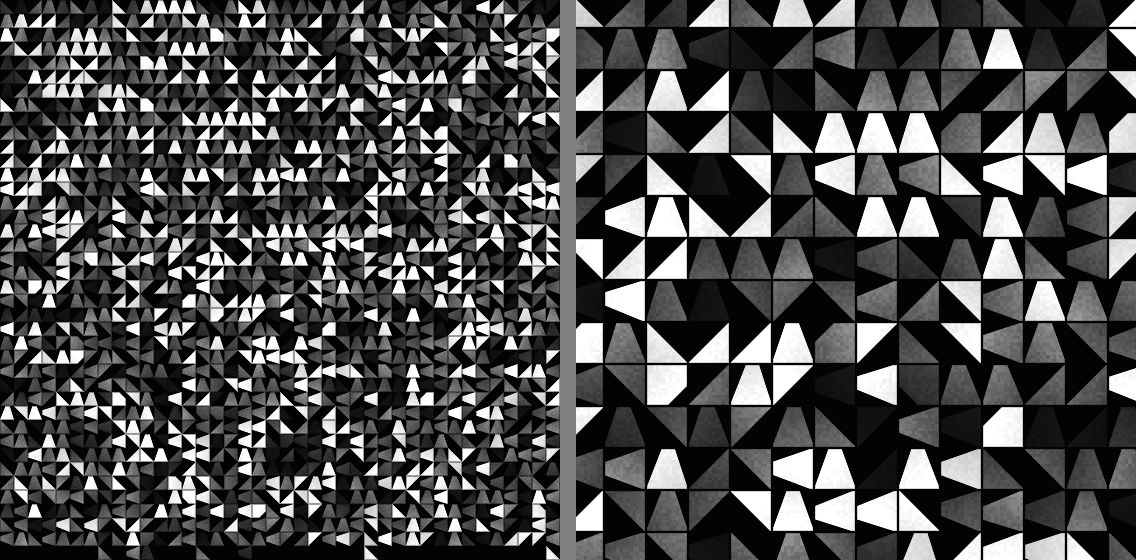
Left: the whole. Right: its middle third, enlarged.
Give the GLSL for this pattern, as a WebGL 2 fragment shader.

```glsl
#version 300 es
precision highp float;
// Draws a 40 by 40 grid of white and grey triangles and blunt wedges on black.

uniform vec2 u_resolution;
out vec4 fragColor;

const float CELLS = 40.0;
const float LINE_HALF_WIDTH = 0.03;
const float GRAIN_CELLS = 512.0;
const vec3 BACKGROUND = vec3(0.012);

float hash(vec2 p, float seed) {
    vec3 q = fract(vec3(p.xyx) * vec3(0.1031, 0.1030, 0.0973) + seed * 0.137);
    q += dot(q, q.yzx + 33.33);
    return fract((q.x + q.y) * q.z);
}

// Slow layered sines that gather bright cells into loose groups.
float clusterField(vec2 id) {
    return (sin(id.x * 0.71 + 2.0 * sin(id.y * 0.83))
          + sin(id.y * 1.37 - id.x * 0.29 + 1.7)
          + sin(id.x * 0.37 + id.y * 0.53)) / 3.0;
}

// Signed distances, positive inside, for p in the unit cell.
float wedge(vec2 p, float apexX) {
    float center = mix(0.5, apexX, p.y);
    float side = (0.51 - 0.36 * p.y - abs(p.x - center)) * 0.94;
    float roundTop = 1.06 - p.y - 1.6 * (p.x - apexX) * (p.x - apexX);
    return min(side, roundTop);
}

float cornerCut(vec2 p, float size) {
    return (size - p.x - p.y) * 0.7071;
}

float cellFrame(vec2 p) {
    vec2 edge = min(p, 1.0 - p);
    return min(edge.x, edge.y) - LINE_HALF_WIDTH;
}

// Chooses a wedge or a half square; sideways shapes are rarer at upper left.
float cellShape(vec2 p, vec2 id) {
    vec2 place = id / CELLS;
    float mixed = 1.0 - smoothstep(0.25, 0.5, 1.0 - place.x)
                      * smoothstep(0.5, 0.75, place.y);
    float kind = hash(id, 1.0);
    float turn = hash(id, 2.0);
    float apexX = 0.5 + 0.12 * (hash(id, 3.0) - 0.5);
    if (kind < 0.52) {
        vec2 q = turn < 0.5 * mixed ? vec2(p.y, 1.0 - p.x) : p;
        return wedge(q, apexX);
    }
    vec2 q = p;
    if (turn < 0.5) q.x = 1.0 - q.x;
    if (hash(id, 4.0) < 0.45 * mixed) q.y = 1.0 - q.y;
    return cornerCut(q, kind > 0.95 ? 1.5 : 1.02);
}

// Grey level of a cell: a white group and several darker steps.
float cellTone(vec2 id) {
    float pick = hash(id, 5.0) + 0.3 * clusterField(id);
    float shade = hash(id, 6.0);
    if (pick > 0.66) return mix(0.8, 1.04, sqrt(shade));
    if (shade < 0.1) return 0.07;
    if (shade < 0.3) return mix(0.13, 0.22, hash(id, 7.0));
    return mix(0.27, 0.48, hash(id, 7.0));
}

// Tilted shading inside a shape, with fine grain.
float shadeTone(float tone, vec2 p, vec2 id, vec2 uv) {
    float angle = 6.2832 * hash(id, 8.0);
    float slope = dot(p - 0.5, vec2(cos(angle), sin(angle)));
    float grain = hash(floor(uv * GRAIN_CELLS), 9.0) - 0.5;
    float strength = tone > 0.7 ? 0.12 : 0.42;
    return tone * (1.0 + strength * slope + 0.5 * strength * grain);
}

// The lowest row is left mostly empty.
float cellPresent(vec2 id) {
    return id.y < 0.5 ? step(0.7, hash(id, 10.0)) : 1.0;
}

void main() {
    vec2 uv = gl_FragCoord.xy / u_resolution;
    vec2 grid = uv * CELLS;
    vec2 id = floor(grid);
    vec2 p = fract(grid);
    float halfPixel = 0.5 * CELLS / min(u_resolution.x, u_resolution.y);

    float inside = min(cellShape(p, id), cellFrame(p));
    float cover = smoothstep(-halfPixel, halfPixel, inside) * cellPresent(id);
    float tone = shadeTone(cellTone(id), p, id, uv);

    vec3 color = mix(BACKGROUND, vec3(clamp(tone, 0.0, 1.0)), cover);
    fragColor = vec4(color, 1.0);
}
```
